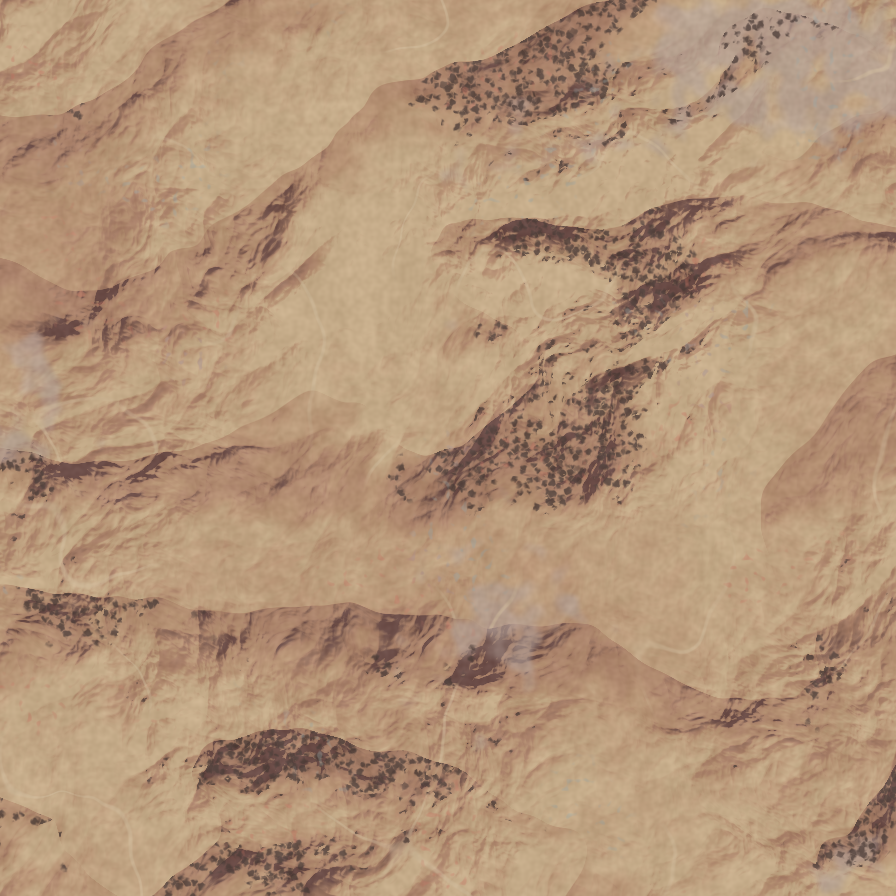
A Shadertoy shader for this texture:

```glsl
// Aerial view of arid tan mountains: shaded ridges, branching gullies and dark scrub.

#define RANGE_FREQ vec2(2.9, 4.5)   // main ridges, stretched sideways
#define SPUR_FREQ vec2(5.0, 9.5)    // gullies: along, across
#define SPUR_OCTAVES 5
#define LIGHT_DIR vec2(-0.56, 0.83)
#define SLOPE_STEP 0.003
#define SHRUB_FREQ 135.0
#define GRAIN 0.035

const vec3 SAND   = vec3(0.77, 0.67, 0.535);
const vec3 OCHRE  = vec3(0.715, 0.575, 0.455);
const vec3 CLAY   = vec3(0.66, 0.50, 0.41);
const vec3 UMBER  = vec3(0.57, 0.43, 0.36);
const vec3 SHADOW = vec3(0.42, 0.30, 0.28);
const vec3 ASH    = vec3(0.69, 0.62, 0.59);
const vec3 SHRUB  = vec3(0.31, 0.25, 0.23);
const vec3 TRACK  = vec3(0.81, 0.73, 0.61);
const vec3 RUST   = vec3(0.77, 0.46, 0.39);
const vec3 SLATE  = vec3(0.60, 0.64, 0.63);

float hash(vec2 p) {
    return fract(sin(dot(p, vec2(127.1, 311.7))) * 43758.5453);
}

float cornerSlope(vec2 cell, vec2 offset) {
    float angle = 6.2832 * hash(cell);
    return dot(vec2(cos(angle), sin(angle)), offset);
}

// Gradient noise, centred on zero
float noise(vec2 p) {
    vec2 i = floor(p), f = fract(p);
    vec2 u = f * f * f * (f * (f * 6.0 - 15.0) + 10.0);
    vec2 e = vec2(1.0, 0.0);
    return mix(mix(cornerSlope(i, f), cornerSlope(i + e.xy, f - e.xy), u.x),
               mix(cornerSlope(i + e.yx, f - e.yx), cornerSlope(i + 1.0, f - 1.0), u.x), u.y);
}

mat2 rotate(float a) {
    return mat2(cos(a), -sin(a), sin(a), cos(a));
}

vec2 warp(vec2 p) {
    p += 0.06 * vec2(noise(p * 2.3 + 4.7), noise(p * 2.3 + 21.3));
    p += 0.03 * vec2(noise(p * 8.0 + 11.9), noise(p * 8.0 + 37.1));
    return p + 0.009 * vec2(noise(p * 26.0), noise(p * 26.0 + 53.0));
}

// Heights of the main ranges (x) and of the spurs between gullies (y)
vec2 terrain(vec2 p) {
    vec2 w = warp(p);
    float range = -abs(noise(w * RANGE_FREQ + vec2(3.3, 7.6)));
    range *= 0.2 + 0.16 * noise(p * 4.0 + 15.0);
    vec2 freq = SPUR_FREQ;
    float spurs = 0.0, amplitude = 0.075, angle = 0.65;
    for (int i = 0; i < SPUR_OCTAVES; i++) {
        spurs -= amplitude * abs(noise(rotate(angle) * w * freq + 17.0 * float(i)));
        freq = 2.0 * mix(freq, freq.yy, 0.3);
        amplitude *= 0.44;
        angle += 0.5 * (1.0 - 2.0 * mod(float(i), 2.0));
    }
    float roughness = mix(0.35, 1.2, smoothstep(-0.25, 0.25, noise(p * 3.6 + 61.0)));
    return vec2(range, spurs * roughness);
}

vec3 earthColor(float shade) {
    float t = clamp(shade, 0.0, 1.0) * 4.0;
    vec3 c = mix(SAND, OCHRE, clamp(t, 0.0, 1.0));
    c = mix(c, CLAY, clamp(t - 1.0, 0.0, 1.0));
    c = mix(c, UMBER, clamp(t - 2.0, 0.0, 1.0));
    return mix(c, SHADOW, clamp(t - 3.0, 0.0, 1.0));
}

// Coverage by jittered ragged bushes
float shrubs(vec2 p, float density) {
    vec2 q = p * SHRUB_FREQ + 0.5 * vec2(noise(p * 210.0), noise(p * 210.0 + 31.0));
    float cover = 0.0;
    for (int y = -1; y <= 1; y++)
    for (int x = -1; x <= 1; x++) {
        vec2 cell = floor(q) + vec2(x, y);
        vec2 centre = cell + vec2(hash(cell + 5.2), hash(cell + 9.7));
        float radius = mix(0.25, 0.6, hash(cell + 2.4));
        float bush = 1.0 - smoothstep(radius - 0.25, radius + 0.25, length(q - centre));
        cover = max(cover, bush * smoothstep(0.0, 0.12, density - 0.06 - hash(cell + 14.6)));
    }
    return cover;
}

void mainImage(out vec4 fragColor, in vec2 fragCoord) {
    vec2 p = fragCoord / iResolution.y;

    // Slopes facing away from the light turn brown
    vec2 slope = (terrain(p + LIGHT_DIR * SLOPE_STEP) - terrain(p)) / SLOPE_STEP;
    float face = smoothstep(-0.05, 0.85, slope.x);
    float gully = smoothstep(0.15, 1.2, slope.y + 0.2 * slope.x);
    float mottle = noise(p * 13.0 + 5.0) + 0.8 * noise(p * 31.0) + 0.6 * noise(p * 67.0);
    float grove = noise(p * vec2(2.4, 3.6) + 27.0) + 0.3 * noise(p * 14.0 + 8.0);
    grove = smoothstep(0.05, 0.27, grove);
    float shade = 0.1 + 0.29 * face + 0.12 * slope.y + gully * (0.16 + 0.34 * face);
    shade += 0.36 * noise(p * 2.1 + 43.0) + 0.1 * mottle + 0.12 * grove * face;
    vec3 color = earthColor(shade);

    // Ashen ground and pale dry channels
    float ash = noise(p * 2.7 + 71.0) + 0.3 * noise(p * 15.0) + 0.2 * noise(p * 40.0);
    color = mix(color, ASH, 0.6 * smoothstep(0.36, 0.52, ash));
    float channel = 1.0 - smoothstep(0.0005, 0.0028, abs(noise(warp(p) * 6.0 + 83.0)) / 6.0);
    channel *= smoothstep(0.0, 0.25, noise(p * 5.0 + 91.0)) * (1.0 - face);
    color = mix(color, TRACK, 0.5 * channel);

    // Scrub gathers on shaded faces
    float foothold = smoothstep(0.15, 0.65, face + 0.25 * slope.y);
    color = mix(color, SHRUB, 0.8 * shrubs(p, 0.68 * grove * foothold));

    // Faint mineral specks and fine grain
    float speck = smoothstep(0.25, 0.5, noise(p * 105.0)) * 0.4;
    color = mix(color, RUST, speck * smoothstep(0.2, 0.4, noise(p * 7.0 + 13.0)));
    color = mix(color, SLATE, speck * smoothstep(0.2, 0.4, noise(p * 7.0 + 57.0)));
    color += GRAIN * (noise(p * 150.0) + noise(p * 62.0 + 3.0) + noise(p * 21.0));
    fragColor = vec4(color, 1.0);
}
```
